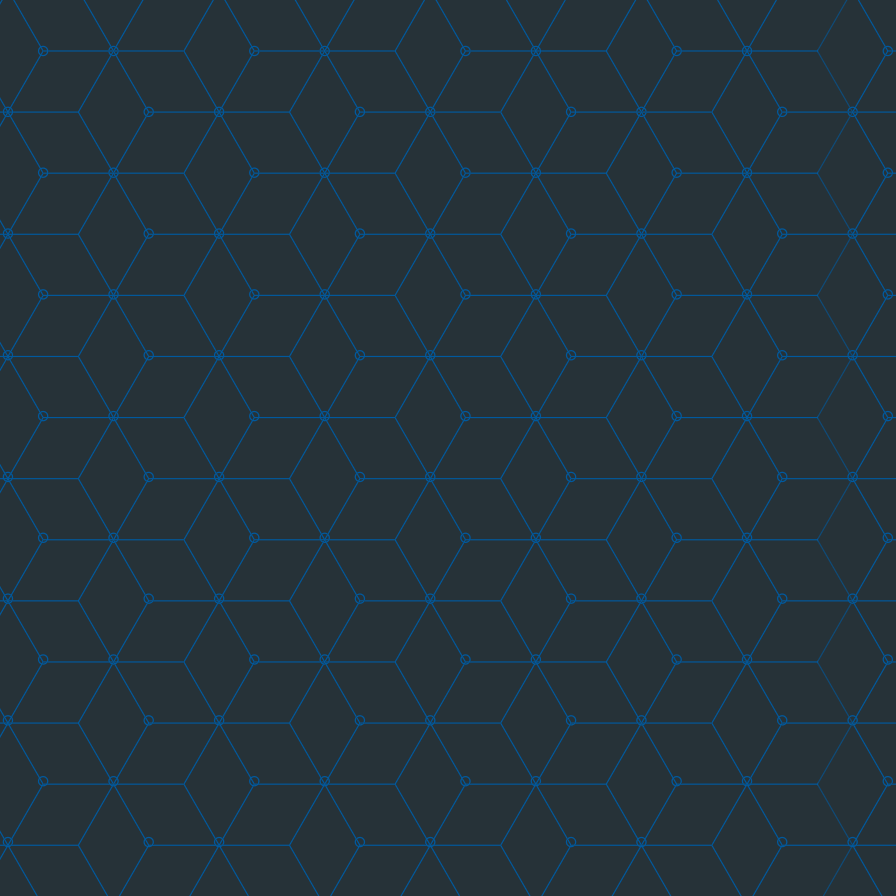
Write a WebGL 2 fragment shader that draws this pattern.

```glsl
#version 300 es
precision highp float;
// Thin blue rhombus lattice with small rings at its joints, on dark slate.

uniform vec2 u_resolution;
out vec4 fragColor;

// Offset from the nearest hub of a staggered grid with the given pitch.
vec2 hubOffset(vec2 p, vec2 pitch) {
    vec2 a = p - pitch * floor(p / pitch + 0.5);
    vec2 b = p - pitch * (floor(p / pitch) + 0.5);
    return dot(a, a) < dot(b, b) ? a : b;
}

// Distance to the segment from the hub to a corner of its cell.
float spoke(vec2 p, vec2 end) {
    return length(p - end * clamp(dot(p, end) / dot(end, end), 0.0, 1.0));
}

// Distance to the outline of a ring.
float ring(vec2 p, vec2 center) {
    return abs(length(p - center) - 0.0051);
}

// Share of a pixel covered by a stroke at distance d.
float stroke(float d, float width, float pixel) {
    float covered = min(d + 0.5 * pixel, 0.5 * width) - max(d - 0.5 * pixel, -0.5 * width);
    return clamp(covered / pixel, 0.0, 1.0);
}

void main() {
    float pixel = 1.0 / u_resolution.y;
    vec2 uv = gl_FragCoord.xy * pixel;
    vec2 p = uv - vec2(0.1267, 0.9431);

    // Six spokes per hub, folded into one quadrant.
    vec2 pitch = vec2(0.23568, 0.13638);
    vec2 q = abs(hubOffset(p, pitch));
    float level = stroke(spoke(q, vec2(pitch.x / 3.0, 0.0)), 0.0013, pixel);
    float diagonal = stroke(spoke(q, pitch * vec2(1.0 / 6.0, 0.5)), 0.0013, pixel);

    // One column of diagonals is fainter.
    diagonal *= 1.0 - 0.35 * step(0.9125, uv.x) * step(uv.x, 0.9505);

    // Rings at hubs and alternate corners, on a slightly tighter row pitch.
    pitch.y = 0.13583;
    vec2 r = hubOffset(p, pitch);
    r.y = abs(r.y);
    float d = ring(r, vec2(0.0));
    d = min(d, ring(r, vec2(-pitch.x / 3.0, 0.0)));
    d = min(d, ring(r, pitch * vec2(1.0 / 6.0, 0.5)));
    float rings = stroke(d, 0.0014, pixel);

    vec3 slate = vec3(0.15, 0.195, 0.218);
    vec3 blue = vec3(0.0, 0.35, 0.62);
    fragColor = vec4(mix(slate, blue, max(max(level, diagonal), rings)), 1.0);
}
```
